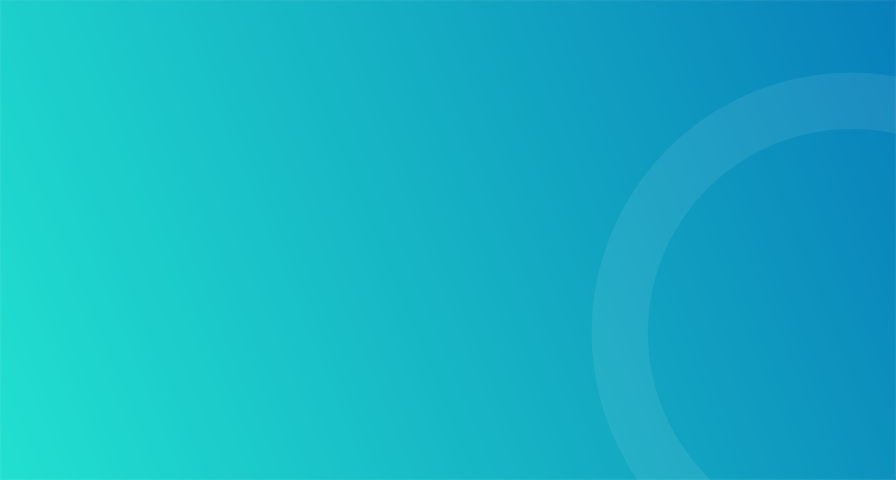
Reproduce this background procedurally as a WebGL 2 fragment shader.

```glsl
#version 300 es
precision highp float;

uniform vec2 u_resolution;
out vec4 fragColor;

const vec3 AQUA = vec3(0.13, 0.88, 0.815);
const vec3 TEAL = vec3(0.082, 0.695, 0.767);
const vec3 BLUE = vec3(0.03, 0.50, 0.73);
const vec3 WHITE = vec3(1.0);

// Three-stop ramp over t in 0..1
vec3 ramp(float t, vec3 low, vec3 middle, vec3 high) {
    return t < 0.5 ? mix(low, middle, t * 2.0) : mix(middle, high, t * 2.0 - 1.0);
}

// Position along a slanted axis, 0 at the lower left and 1 at the upper right
float slantedAxis(vec2 p, vec2 extent, vec2 axis) {
    return clamp(dot(p, axis) / dot(extent, axis), 0.0, 1.0);
}

float ringDistance(vec2 p, vec2 center, float radius, float halfWidth) {
    return abs(length(p - center) - radius) - halfWidth;
}

float fill(float dist, float softness) {
    return 1.0 - smoothstep(-softness, softness, dist);
}

// Distance to the nearest canvas side
float sideDistance(vec2 p, vec2 extent) {
    vec2 nearest = min(p, extent - p);
    return min(nearest.x, nearest.y);
}

void main() {
    // Canvas height is one unit
    vec2 p = gl_FragCoord.xy / u_resolution.y;
    vec2 extent = vec2(u_resolution.x / u_resolution.y, 1.0);
    float softness = 0.75 / u_resolution.y;

    // Diagonal background
    vec3 color = ramp(slantedAxis(p, extent, vec2(1.0, 0.41)), AQUA, TEAL, BLUE);

    // Translucent ring, cropped by the right and bottom sides
    vec2 center = vec2(0.9505 * extent.x, 0.307);
    float ring = fill(ringDistance(p, center, 0.483, 0.0585), softness);
    color = mix(color, WHITE, 0.075 * ring);

    // Faint light rim
    float rim = fill(sideDistance(p, extent) - 0.0025, softness);
    color = mix(color, WHITE, 0.06 * rim);

    fragColor = vec4(color, 1.0);
}
```
